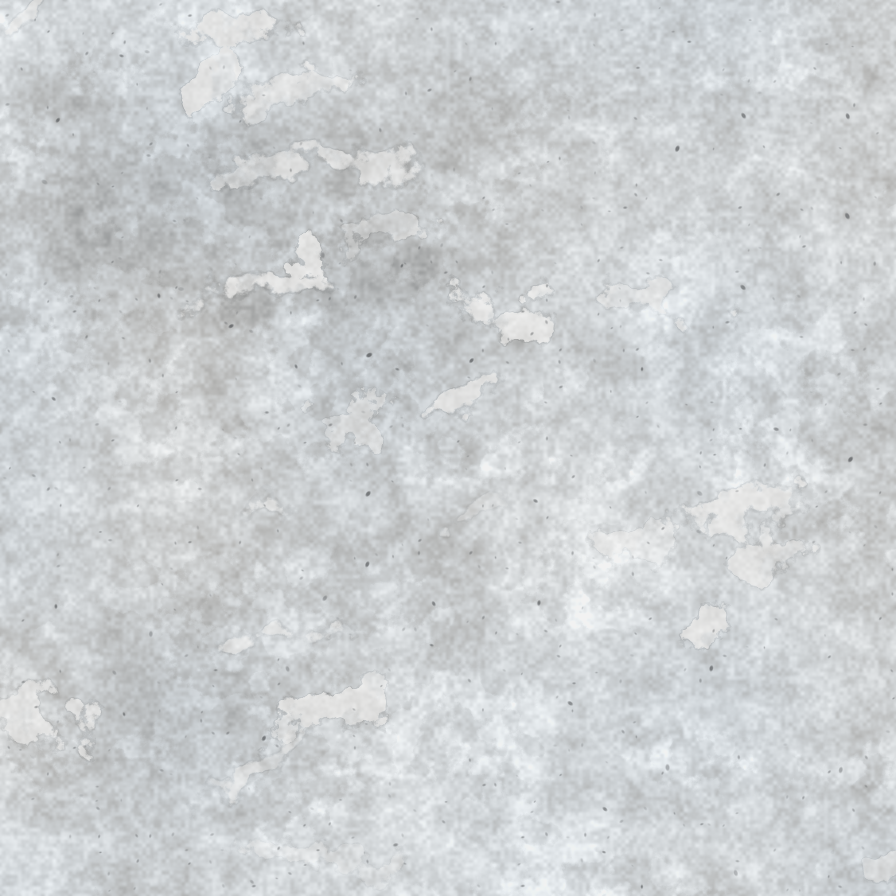
Reproduce this texture procedurally as a WebGL 1 fragment shader.

```glsl
precision highp float;
// Weathered pale concrete wall with flaked plaster patches, fine grain and dark pits.
uniform vec2 u_resolution;

float hash(vec2 p) {
  vec3 q = fract(vec3(p.xyx) * 0.1031);
  q += dot(q, q.yzx + 33.33);
  return fract((q.x + q.y) * q.z);
}

vec2 hash2(vec2 p) {
  return vec2(hash(p + 17.3), hash(p + 71.9));
}

float noise(vec2 p) {
  vec2 cell = floor(p), f = fract(p);
  f = f * f * (3.0 - 2.0 * f);
  return mix(mix(hash(cell), hash(cell + vec2(1.0, 0.0)), f.x),
             mix(hash(cell + vec2(0.0, 1.0)), hash(cell + 1.0), f.x), f.y);
}

float fbm(vec2 p) {
  float sum = 0.0, amplitude = 0.5;
  for (int i = 0; i < 6; i++) {
    sum += amplitude * noise(p);
    p = mat2(0.8, 0.6, -0.6, 0.8) * p * 2.03 + 19.7;
    amplitude *= 0.5;
  }
  return sum;
}

mat2 rotation(float angle) {
  float c = cos(angle), s = sin(angle);
  return mat2(c, s, -s, c);
}

// Ragged plaster flakes: x is the coverage, y the shadow along the rim.
vec2 plasterFlakes(vec2 uv) {
  vec2 ragged = uv + 0.09 * (vec2(fbm(uv * 14.0), fbm(uv * 14.0 + 40.0)) - 0.5);
  float rough = fbm(uv * 38.0 + 5.0) - 0.5;
  vec2 result = vec2(0.0);
  for (int i = 0; i < 26; i++) {
    float id = float(i);
    vec2 random = hash2(vec2(id, 3.0));
    vec2 center = vec2(fract(id * 0.618 + 0.16 * random.x), fract(id * 0.377 + 0.3 * random.y));
    // A third of the flakes gather in a vertical strip.
    if (mod(id, 3.0) < 0.5) center = vec2(0.35 + 0.1 * (random.x - 0.5), fract(id * 0.206 + 0.2));
    vec2 size = vec2(0.02 + 0.045 * random.y, 0.008 + 0.016 * random.x);
    vec2 q = rotation(0.9 * (hash(vec2(id, 8.0)) - 0.6)) * (ragged - center);
    float d = (length(q / size) - 1.0 + 3.5 * rough) * size.y;
    float strength = 0.4 + 0.6 * hash(vec2(id, 12.0));
    result.x = max(result.x, strength * smoothstep(0.002, -0.002, d));
    result.y = max(result.y, strength * smoothstep(0.004, 0.0, abs(d - 0.002)));
  }
  return result;
}

// Small dark air holes, scattered one per cell at most.
float pits(vec2 uv, float cells, float share, float radius) {
  vec2 cell = floor(uv * cells);
  vec2 random = hash2(cell + cells);
  vec2 q = (fract(uv * cells) - 0.25 - 0.5 * random) / cells;
  q = rotation(6.28 * random.x) * q * vec2(0.8, 1.25);
  float r = radius * (0.5 + 0.5 * random.y);
  float soft = 0.0007 + 0.5 / u_resolution.y;
  return step(hash(cell + 5.0), share) * (0.3 + 0.7 * random.x)
       * smoothstep(r + soft, r - soft, length(q));
}

// Thin pale trowel strokes, broken up by noise.
float scratches(vec2 uv) {
  float sum = 0.0;
  for (int i = 0; i < 14; i++) {
    float id = float(i);
    vec2 random = hash2(vec2(id, 31.0));
    float angle = i < 9 ? 0.6 * (random.x - 0.6) : 1.2 + 0.4 * random.y;
    vec2 q = rotation(-angle) * (uv - hash2(vec2(id, 57.0)));
    q.y += 0.012 * (noise(q.xx * 25.0 + id) - 0.5);
    sum += smoothstep(0.005, 0.0, abs(q.y)) * smoothstep(0.13, 0.03, abs(q.x))
         * smoothstep(0.3, 0.65, noise(uv * 60.0 + id));
  }
  return min(sum, 1.0);
}

void main() {
  vec2 uv = gl_FragCoord.xy / u_resolution.y;
  vec2 warped = uv + 0.05 * (vec2(noise(uv * 6.0), noise(uv * 6.0 + 30.0)) - 0.5);

  // Broad stains, lighter towards the right and the left border.
  float tone = 0.806 + 0.19 * (fbm(warped * 4.0 + 2.0) - 0.5) + 0.045 * (uv.x - 0.5);
  tone += 0.04 * smoothstep(0.09, 0.0, uv.x);
  tone -= 0.035 * smoothstep(0.35, 0.0, length((uv - vec2(0.4, 0.55)) * vec2(1.2, 0.8)));

  // Mottling, vertical and horizontal wipes, worn lime skin.
  tone += 0.15 * (fbm(uv * 34.0) - 0.5);
  tone += 0.08 * (fbm(uv * vec2(30.0, 6.0) + 9.0) - 0.5);
  tone += 0.08 * (fbm(uv * vec2(6.0, 34.0) + 60.0) - 0.5);
  float skin = smoothstep(0.46, 0.6, fbm(warped * vec2(9.0, 12.0) + 80.0));
  tone += 0.055 * skin * smoothstep(0.44, 0.56, fbm(uv * 42.0 + 3.0));
  tone += 0.05 * scratches(uv);

  // Fine sandy grain.
  float grain = 0.085 * (noise(uv * 230.0) - 0.5) + 0.07 * (noise(uv * 125.0 + 7.0) - 0.5);
  tone += grain;

  // Cool grey, nearly neutral in the dark stains.
  float cool = smoothstep(0.7, 0.84, tone);
  vec3 color = vec3(tone - 0.006 - 0.010 * cool, tone, tone + 0.010 * cool);
  color += vec3(0.008, 0.0, -0.008) * (2.0 * noise(uv * 5.0 + 90.0) - 1.0);

  // Chalky plaster with worn spots where the wall shows through.
  vec2 flakes = plasterFlakes(uv);
  flakes.x *= 0.55 + 0.45 * smoothstep(0.36, 0.5, fbm(uv * 36.0 + 21.0));
  color -= 0.06 * flakes.y * (1.0 - flakes.x);
  vec3 plaster = vec3(0.905, 0.903, 0.898) + 0.09 * (fbm(uv * 50.0) - 0.5) + 0.4 * grain;
  color = mix(color, plaster, 0.9 * flakes.x);

  float holes = max(pits(uv, 26.0, 0.07, 0.0027), 0.6 * pits(uv + 0.37, 70.0, 0.10, 0.0016));
  color = mix(color, vec3(0.36, 0.37, 0.38), 0.85 * holes);
  gl_FragColor = vec4(min(color, 0.95), 1.0);
}
```
